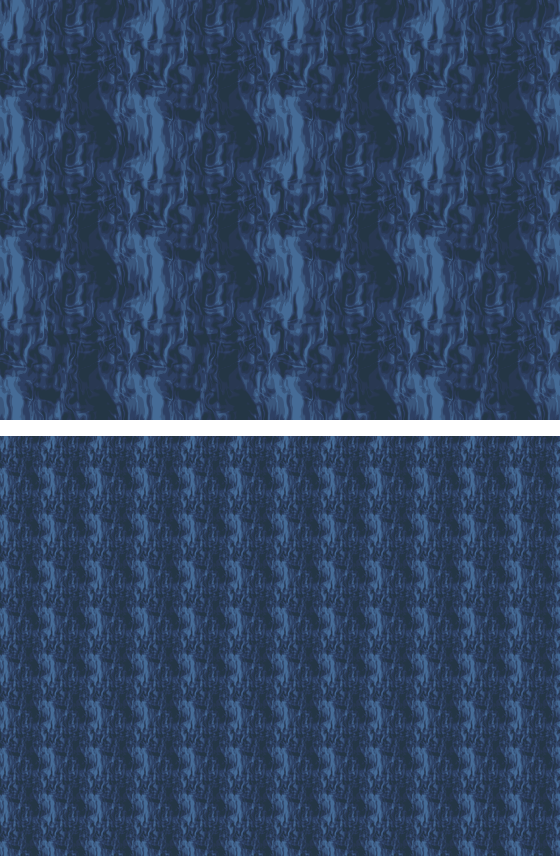
Top: one tile. Bottom: repeated 3 by 3.
Give the GLSL for this texture, as a WebGL 2 fragment shader.

```glsl
#version 300 es
precision highp float;

uniform vec2 u_resolution;
out vec4 outColor;

const vec2 REPEATS = vec2(4.0, 3.0);
const vec3 ABYSS = vec3(0.14, 0.21, 0.27);
const vec3 SLATE = vec3(0.16, 0.22, 0.32);
const vec3 INDIGO = vec3(0.18, 0.25, 0.39);
const vec3 STEEL = vec3(0.23, 0.34, 0.49);
const vec3 ICE = vec3(0.27, 0.42, 0.59);

// Light and dark patches: centre, radii; then their strength
const int PATCHES = 11;
const vec4 PATCH[PATCHES] = vec4[](
  vec4(0.07, 0.93, 0.11, 0.22), vec4(0.13, 0.72, 0.02, 0.13),
  vec4(0.93, 0.20, 0.08, 0.22), vec4(0.10, 0.14, 0.06, 0.16),
  vec4(0.93, 0.57, 0.09, 0.09), vec4(0.43, 0.13, 0.04, 0.10),
  vec4(0.48, 0.50, 0.035, 0.17), vec4(0.47, 0.57, 0.035, 0.05),
  vec4(0.09, 0.46, 0.05, 0.06), vec4(0.96, 0.74, 0.05, 0.05),
  vec4(0.65, 0.56, 0.15, 0.10));
const float STRENGTH[PATCHES] = float[](
  0.34, 0.25, 0.26, 0.22, 0.2, 0.25, 0.24, -0.42, -0.3, -0.25, -0.1);

float hash(vec2 cell, uint seed) {
  uvec2 c = uvec2(cell);
  uint h = c.x * 1597u + c.y * 51749u + seed * 7919u;
  h = (h ^ (h >> 15)) * 73244475u;
  h = (h ^ (h >> 13)) * 73244475u;
  return float((h ^ (h >> 16)) & 65535u) / 65535.0;
}

// Value noise that wraps after one unit, with whole cell counts
float noise(vec2 p, vec2 cells, uint seed) {
  p *= cells;
  vec2 i = floor(p) + 0.5, f = fract(p);
  f = f * f * (3.0 - 2.0 * f);
  vec2 lo = floor(mod(i, cells)), hi = floor(mod(i + 1.0, cells));
  float below = mix(hash(lo, seed), hash(vec2(hi.x, lo.y), seed), f.x);
  float above = mix(hash(vec2(lo.x, hi.y), seed), hash(hi, seed), f.x);
  return mix(below, above, f.y);
}

float fbm(vec2 p, vec2 cells, float gain, uint seed) {
  float sum = 0.0, total = 0.0, weight = 1.0;
  for (uint k = 0u; k < 3u; k++) {
    sum += weight * noise(p, cells, seed + k * 17u);
    total += weight;
    cells *= 2.0;
    weight *= gain;
  }
  return sum / total;
}

vec2 wrap(vec2 d) { return fract(d + 0.5) - 0.5; }

float blob(vec2 p, vec2 centre, vec2 radii) {
  vec2 d = wrap(p - centre) / radii;
  return exp(-dot(d, d));
}

float ridge(vec2 p, vec2 a, vec2 b, float width) {
  vec2 h = 0.5 * (b - a), d = wrap(p - 0.5 * (a + b));
  float r = length(d - h * clamp(dot(d, h) / dot(h, h), -1.0, 1.0)) / width;
  return exp(-r * r);
}

// Signed distance to the hollow, whose right wall slants outward below
float hollow(vec2 d) {
  float sides = max(-0.12 - d.x, d.x - 0.07 + 0.32 * d.y);
  return max(sides, abs(d.y) - 0.23);
}

float step01(float edge, float tone, float soft) {
  return smoothstep(edge - soft, edge + soft, tone);
}

vec3 palette(float tone, float soft) {
  vec3 c = mix(ABYSS, SLATE, step01(0.32, tone, soft));
  c = mix(c, INDIGO, step01(0.42, tone, soft));
  c = mix(c, STEEL, step01(0.585, tone, soft));
  return mix(c, ICE, step01(0.745, tone, soft));
}

void main() {
  vec2 p = fract(gl_FragCoord.xy / u_resolution * REPEATS);
  vec2 warp = vec2(fbm(p, vec2(5, 4), 0.5, 1u), fbm(p, vec2(4, 6), 0.5, 2u)) - 0.5;
  vec2 bent = p + warp * vec2(0.1, 0.14);

  // Ragged drips below every patch
  float teeth = noise(bent, vec2(26, 2), 3u) + 0.7 * noise(bent, vec2(52, 8), 4u) - 0.85;
  vec2 drip = bent + vec2(0.0, 0.2 * teeth);
  float base = 0.0;
  for (int i = 0; i < PATCHES; i++)
    base += STRENGTH[i] * blob(drip, PATCH[i].xy, PATCH[i].zw);
  vec2 bend = vec2(0.27, 0.62);
  base += 0.28 * max(ridge(bent, vec2(0.35, 1.0), bend, 0.025),
                     ridge(bent, bend, vec2(0.15, 0.42), 0.025));

  // Falling streaks on the light flows, curled veins elsewhere
  float streak = fbm(p + warp * vec2(0.12, 0.2), vec2(20, 5), 0.7, 5u) - 0.5;
  float curl = fbm(p + warp * vec2(0.45, 0.3), vec2(8, 6), 0.5, 9u);
  float vein = abs(fract(curl * 4.0) - 0.5) * 2.0;
  float flow = smoothstep(0.02, 0.25, base);
  float detail = mix(0.34 * (vein - 0.5) + 0.7 * streak,
                     0.1 * (vein - 0.5) + 1.5 * streak, flow);
  float tone = 0.43 + base + detail;

  // Dark hollow with a pale rim that fades toward its toothed floor
  vec2 inner = wrap(bent - vec2(0.68, 0.25));
  inner.y -= 0.07 * teeth * smoothstep(0.0, -0.2, inner.y);
  float d = hollow(inner);
  float inside = 1.0 - smoothstep(-0.01, 0.01, d);
  tone = mix(tone, 0.22 + 0.16 * vein + 0.25 * streak, inside);
  tone += 0.18 * exp(-pow(d / 0.008, 2.0)) * smoothstep(-0.2, -0.05, inner.y);

  outColor = vec4(palette(tone, 0.014 + 0.5 * fwidth(tone)), 1.0);
}
```
